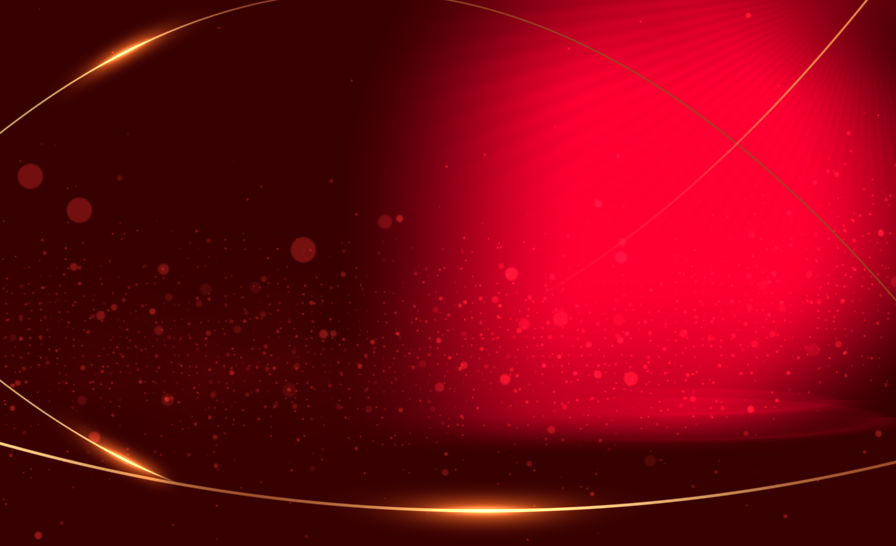
A WebGL 2 fragment shader for this background:

```glsl
#version 300 es
precision highp float;

#define DARK vec3(0.215, 0.0, 0.003)
#define HOT vec3(1.0, 0.0, 0.19)
#define GOLD vec3(0.93, 0.76, 0.49)
#define BRONZE vec3(0.59, 0.28, 0.14)
#define FLARE vec3(1.0, 0.55, 0.18)
#define SPARK vec3(0.62, 0.17, 0.15)
#define FAN_SOURCE vec2(1.59, 1.03)
#define DUST_LAYERS 4

uniform vec2 u_resolution;
out vec4 outColor;

vec2 hash2(vec2 p) {
  vec2 q = vec2(dot(p, vec2(127.1, 311.7)), dot(p, vec2(269.5, 183.3)));
  return fract(sin(q) * 43758.545);
}

float gradientDot(vec2 cell, vec2 corner, vec2 f) {
  return dot(hash2(cell + corner) * 2.0 - 1.0, f - corner);
}

float gradientNoise(vec2 p) {
  vec2 i = floor(p), f = fract(p);
  vec2 u = f * f * (3.0 - 2.0 * f);
  vec2 e = vec2(0.0, 1.0);
  float low = mix(gradientDot(i, e.xx, f), gradientDot(i, e.yx, f), u.x);
  float high = mix(gradientDot(i, e.xy, f), gradientDot(i, e.yy, f), u.x);
  return mix(low, high, u.y);
}

float fill(float d, float soft) {
  return 1.0 - smoothstep(-soft, soft, d);
}

float bell(float v) {
  return exp(-v * v);
}

// Distance along and across a parabola; k = height, slope, bend at x0
vec2 arcSpace(vec2 p, float x0, vec3 k) {
  float d = p.x - x0;
  float slope = k.y + 2.0 * k.z * d;
  float stretch = sqrt(1.0 + slope * slope);
  return vec2(d * stretch, (p.y - k.x - d * (k.y + k.z * d)) / stretch);
}

vec3 flare(vec2 a, vec2 size) {
  float halo = exp(-dot(a / size, a / size));
  vec2 coreSize = size * vec2(0.5, 0.3);
  float core = exp(-dot(a / coreSize, a / coreSize));
  return FLARE * halo * 0.6 + GOLD * core * 0.6;
}

// Amount of red light over the scene
float redLight(vec2 p) {
  float rise = max(p.y - 0.6, 0.0);
  float left = smoothstep(0.6, 1.08, p.x - 0.6 * rise * rise);
  float bow = p.y - 0.62;
  float right = 1.0 - smoothstep(1.45, 1.85, p.x + 1.6 * bow * bow);
  float ground = smoothstep(0.165, 0.25, p.y) * mix(0.65, 1.0, smoothstep(0.2, 0.5, p.y));
  float top = 1.0 - 0.4 * smoothstep(0.8, 1.05, p.y);
  float light = left * right * ground * top;
  vec2 ray = p - FAN_SOURCE;
  float reach = length(ray);
  float stripes = sin(atan(ray.x, -ray.y) * 110.0);
  light += 0.025 * stripes * left * smoothstep(0.5, 0.85, p.y) * smoothstep(0.05, 0.25, reach);
  return light + 0.3 * bell(length((ray + vec2(0.1, 0.0)) / vec2(0.22, 0.12)));
}

// Lit disc with a bright rim, fading out to the left
float podium(vec2 p, vec2 center, vec2 radii, float px) {
  vec2 q = (p - center) / radii;
  float d = (length(q) - 1.0) * radii.y;
  float rim = bell(d / 0.004) * step(q.y, 0.1);
  return (fill(d, px) * 0.08 + rim * 0.1) * smoothstep(-0.6, 0.6, q.x);
}

float dust(vec2 p, float px) {
  float sum = 0.0;
  float scale = 9.0;
  for (int i = 0; i < DUST_LAYERS; i++) {
    vec2 id = floor(p * scale);
    vec2 seed = id + float(i) * 37.0;
    vec2 pick = hash2(seed + 5.3);
    vec2 center = (id + 0.2 + 0.6 * hash2(seed)) / scale;
    float radius = mix(0.045, 0.12, pick.x) / scale;
    float middle = 0.36 + 0.13 * smoothstep(1.1, 1.6, center.x);
    float density = 0.65 * bell((center.y - middle) / 0.17);
    float disc = fill(length(p - center) - radius, px + radius * 0.15);
    sum += disc * step(pick.y, density) * mix(0.12, 0.55, hash2(seed + 9.1).x);
    scale *= 1.9;
  }
  return sum;
}

void main() {
  vec2 p = gl_FragCoord.xy / u_resolution.y;
  float px = 1.0 / u_resolution.y;

  // Backdrop and stage
  float light = redLight(p);
  light += podium(p, vec2(1.2, 0.233), vec2(0.425, 0.04), px);
  light += podium(p, vec2(1.2, 0.265), vec2(0.33, 0.025), px);
  vec3 color = mix(DARK, HOT, clamp(light, 0.0, 1.0));
  float haze = 0.6 + gradientNoise(p * vec2(7.0, 11.0));
  color += vec3(0.07, 0.006, 0.008) * haze * bell((p.y - 0.34) / 0.13) * bell((p.x - 0.5) / 0.5);

  // Drifting sparks and three large soft discs
  color += SPARK * dust(p, px);
  for (int i = 0; i < 3; i++) {
    float n = float(i), m = n * (n - 1.0);
    vec2 center = vec2(0.0556 + 0.0897 * n + 0.1603 * m, 0.677 - 0.062 * n - 0.0053 * m);
    color += SPARK * 0.38 * fill(length(p - center) - 0.023, 0.003);
  }

  // Golden arcs
  vec2 upper = arcSpace(p, 0.2286, vec3(0.904, 0.512, -0.59));
  vec2 lower = arcSpace(p, 0.2286, vec3(0.158, -0.5, 0.594));
  vec2 base = arcSpace(p, 0.887, vec3(0.0645, 0.0, 0.157));
  vec2 beam = arcSpace(p, 1.361, vec3(0.748, 0.986, 0.555));

  float lowerEnd = 1.0 - smoothstep(0.27, 0.34, p.x);
  vec3 thinGold = mix(GOLD, BRONZE, smoothstep(0.2, 0.5, p.x));
  color = mix(color, thinGold, fill(abs(upper.y) - 0.0014, px) * 0.95);
  color = mix(color, thinGold, fill(abs(lower.y) - 0.0014, px) * lowerEnd);

  float shine = max(bell(p.x / 0.28), bell((p.x - 1.03) / 0.36));
  color = mix(color, mix(BRONZE, GOLD * 1.1, shine), fill(abs(base.y) - 0.0026, px));

  float beamFade = smoothstep(0.9, 1.5, p.x);
  vec3 beamColor = mix(vec3(1.0, 0.2, 0.28), vec3(0.95, 0.56, 0.3), smoothstep(1.25, 1.5, p.x));
  color = mix(color, beamColor, fill(abs(beam.y) - 0.0018, px) * beamFade);

  // Flares on the arcs
  color += flare(upper, vec2(0.085, 0.018));
  color += flare(lower, vec2(0.085, 0.018)) * lowerEnd;
  color += flare(base, vec2(0.14, 0.026));

  outColor = vec4(clamp(color, 0.0, 1.0), 1.0);
}
```
